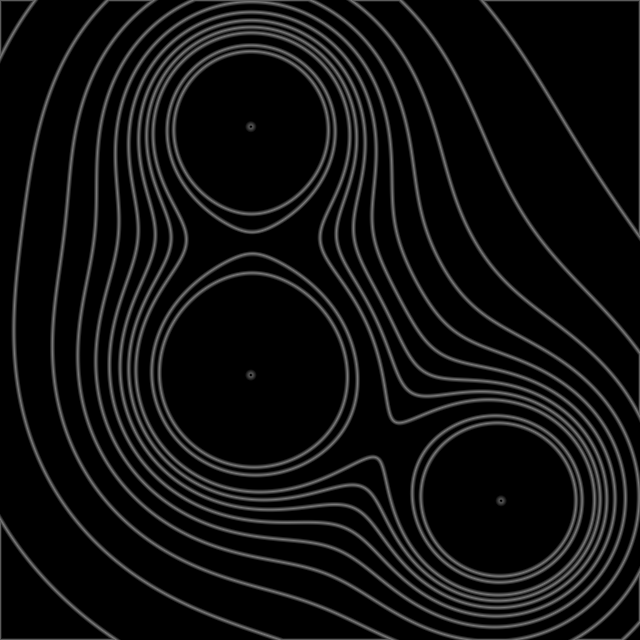
Give the GLSL for this background, as a WebGL 2 fragment shader.

```glsl
#version 300 es
precision highp float;
// Contour map of three merging inverse-square wells, thin grey lines on black.

uniform vec2 u_resolution;
out vec4 outColor;

// Each well: centre x, centre y, radius
const int WELL_COUNT = 3;
const vec3 WELLS[WELL_COUNT] = vec3[](
    vec3(0.392, 0.802, 0.10),
    vec3(0.392, 0.414, 0.12),
    vec3(0.783, 0.2175, 0.10)
);
const float LEVEL_STEP = 0.0529;         // field strength between contours
const float FIRST_LEVEL = 2.0;           // evenly spaced outer contours
const float LAST_LEVEL = 10.0;
const vec2 INNER_LEVELS = vec2(13.0, 15.0); // paired rings around each well
const float LINE_HALF_WIDTH = 0.0046;
const float BORDER_WIDTH = 0.003;
const vec3 BACKGROUND = vec3(0.0);
const vec3 LINE_COLOR = vec3(0.485);

// Returns the field in contour steps (x) and its gradient (yz)
vec3 wellField(vec2 p) {
    vec3 field = vec3(0.0);
    for (int i = 0; i < WELL_COUNT; i++) {
        vec2 offset = p - WELLS[i].xy;
        float d2 = max(dot(offset, offset), 1e-5);
        float strength = WELLS[i].z * WELLS[i].z / (d2 * LEVEL_STEP);
        field += strength * vec3(1.0, -2.0 * offset / d2);
    }
    return field;
}

// Tent-shaped line profile: one at the centre, zero at the half width
float softLine(float dist, float halfWidth) {
    return clamp(1.0 - dist / halfWidth, 0.0, 1.0);
}

void main() {
    float size = min(u_resolution.x, u_resolution.y);
    vec2 p = (gl_FragCoord.xy - 0.5 * u_resolution) / size + 0.5;
    vec3 field = wellField(p);
    float height = field.x;

    // Distance to the closest contour, from height difference over slope
    float outer = clamp(round(height), FIRST_LEVEL, LAST_LEVEL);
    vec2 inner = abs(height - INNER_LEVELS);
    float gap = min(abs(height - outer), min(inner.x, inner.y));
    float dist = gap / max(length(field.yz), 1e-3);
    float line = softLine(dist, max(LINE_HALF_WIDTH, 1.2 / size));

    // Every other band is closed off by a hairline at the canvas edge
    vec2 margin = min(gl_FragCoord.xy, u_resolution - gl_FragCoord.xy) / size;
    float border = softLine(min(margin.x, margin.y), BORDER_WIDTH);
    float band = max(floor(height), 1.0);
    line = max(line, border * mod(band, 2.0));

    outColor = vec4(mix(BACKGROUND, LINE_COLOR, line), 1.0);
}
```
